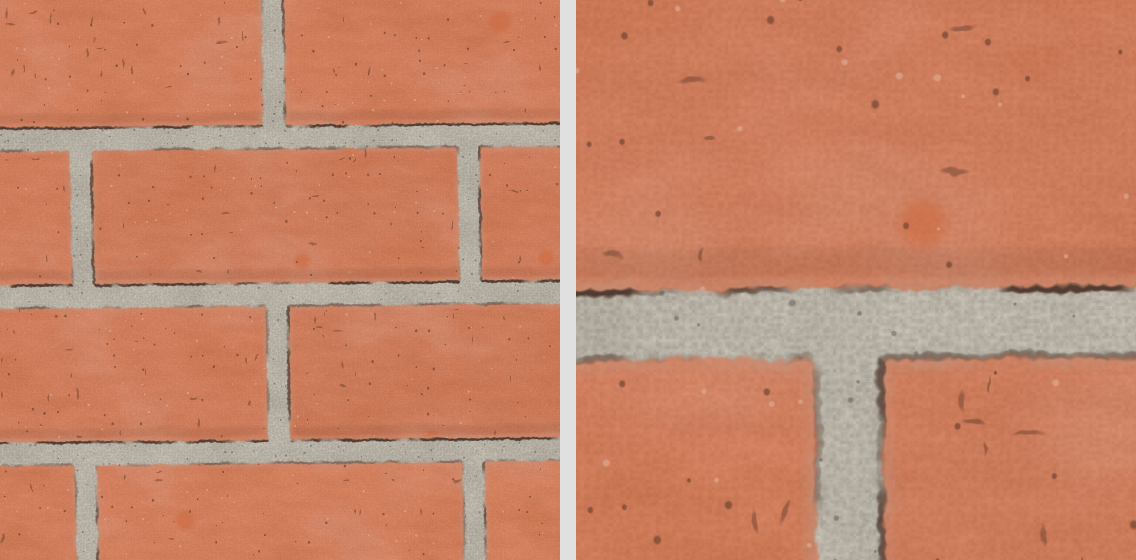
Left: the whole. Right: its middle third, enlarged.
A Shadertoy shader for this texture:

```glsl
// Draws a close view of a worn orange brick wall in running bond with pale grey mortar.

vec2 hash2(vec2 p) {
    return fract(sin(vec2(dot(p, vec2(127.1, 311.7)), dot(p, vec2(269.5, 183.3)))) * 43758.5);
}

// Cellular noise: x = distance to the nearest point, yz = random values of that point
vec3 cells(vec2 p) {
    vec2 base = floor(p);
    vec3 nearest = vec3(9.0);
    for (int y = -1; y <= 1; y++)
    for (int x = -1; x <= 1; x++) {
        vec2 cell = base + vec2(x, y);
        float dist = length(cell + 0.15 + 0.7 * hash2(cell) - p);
        if (dist < nearest.x) nearest = vec3(dist, hash2(cell + 57.0));
    }
    return nearest;
}

// Layered, rotated sines, roughly -1 to 1
float waves(vec2 p) {
    float sum = 0.0, amp = 0.5;
    for (int i = 0; i < 5; i++) {
        p = mat2(0.8, 0.6, -0.6, 0.8) * p * 1.7 + 1.3;
        sum += amp * sin(p.x + 1.7 * sin(p.y));
        amp *= 0.6;
    }
    return sum;
}

// Soft spots in a fraction of the cells, with varied radius
float specks(vec2 p, float share, float radius) {
    vec3 c = cells(p);
    float r = radius * (0.4 + 0.6 * c.z);
    return step(1.0 - share, c.y) * (1.0 - smoothstep(0.4 * r, r, c.x));
}

void mainImage(out vec4 fragColor, in vec2 fragCoord) {
    vec2 p = fragCoord / iResolution.xy;
    float soft = max(1.2 / iResolution.y, 0.0015);

    // Slightly tilted courses, every other one shifted by half a brick
    vec2 pitch = vec2(0.692, 0.281);
    vec2 grid = vec2(0.0, (p.y - 0.193 - 0.009 * (p.x - 0.5)) / pitch.y);
    float course = floor(grid.y);
    grid.x = (p.x + 0.016 * (p.y - 0.33) - 0.497) / pitch.x - 0.5 * mod(course, 2.0);
    vec2 tone = hash2(floor(grid) + 8.0);
    vec2 local = (fract(grid) - 0.5) * pitch;

    // Signed distance to the brick, with a crumbled edge
    vec2 halfSize = 0.5 * pitch - vec2(0.0195, 0.0205);
    vec2 edge = abs(local) - halfSize;
    vec2 corner = edge + 0.005;
    float d = length(max(corner, 0.0)) + min(max(corner.x, corner.y), 0.0) - 0.005;
    d += 0.0015 * waves(p * 45.0) + 0.003 * (cells(p * 120.0).x - 0.4);

    float grain = cells(p * 190.0).x - 0.45;
    float fine = hash2(floor(p * 512.0)).x - 0.5;
    float blotch = waves(p * vec2(7.0, 10.0) + tone * 20.0);

    // Brick face: uneven firing, chalky smears and faint drag marks
    vec3 brick = vec3(0.81, 0.49, 0.36) * (0.985 + 0.035 * tone.x);
    brick = mix(brick, vec3(0.83, 0.56, 0.45), 0.45 * smoothstep(0.1, 0.9, blotch));
    brick = mix(brick, vec3(0.78, 0.45, 0.31), 0.45 * smoothstep(0.1, 0.9, -blotch));
    brick += 0.012 * waves(p * vec2(22.0, 65.0)) + 0.035 * grain + 0.025 * fine;
    brick = mix(brick, vec3(0.80, 0.40, 0.23), 0.5 * specks(p * 7.0 + 3.0, 0.1, 0.2));

    // Pressed band along the lower edge, pale dusty rim
    float rise = local.y + halfSize.y + 0.003 * waves(p * vec2(12.0, 4.0));
    brick *= 1.0 - 0.06 * smoothstep(0.004, 0.012, rise) * (1.0 - smoothstep(0.02, 0.03, rise));
    float rim = smoothstep(-0.012, 0.0, d) * (0.45 + 0.3 * waves(p * 30.0));
    brick = mix(brick, vec3(0.77, 0.57, 0.48), clamp(rim, 0.0, 0.8));

    // Dark pores, short cracks and pale grit
    vec2 bent = p + 0.004 * vec2(waves(p * 40.0), waves(p.yx * 40.0 + 5.0));
    float pores = specks(p * vec2(46.0, 40.0), 0.16, 0.15);
    float cracks = specks(bent * vec2(75.0, 19.0) + 9.0, 0.04, 0.24)
                 + specks(bent * vec2(19.0, 75.0) + 4.0, 0.03, 0.24);
    brick = mix(brick, vec3(0.42, 0.25, 0.18), min(0.65 * pores + 0.5 * cracks, 0.75));
    brick = mix(brick, vec3(0.87, 0.69, 0.60), 0.6 * specks(p * 52.0 + 21.0, 0.08, 0.16));

    // Sandy mortar
    vec3 mortar = vec3(0.71, 0.69, 0.64) + 0.025 * waves(p * vec2(14.0, 20.0));
    mortar += 0.09 * grain + 0.05 * fine;
    mortar *= 1.0 - 0.25 * specks(p * 85.0, 0.14, 0.25);

    // Broken dark gaps, deepest under the bricks and on their left
    float upright = smoothstep(-0.002, 0.002, edge.x - edge.y);
    float depth = mix(local.y < 0.0 ? 0.95 : 0.5, local.x < 0.0 ? 0.75 : 0.35, upright);
    float patches = smoothstep(-0.45, 0.4, waves(p * 19.0 + 2.0) + depth - 0.6);
    float gap = 1.0 - smoothstep(0.0006, 0.0018 + soft, abs(d - 0.0008));

    vec3 color = mix(brick, mortar, smoothstep(-soft, soft, d));
    color = mix(color, vec3(0.30, 0.21, 0.17), gap * patches * depth);
    fragColor = vec4(clamp(color, 0.0, 1.0), 1.0);
}
```
